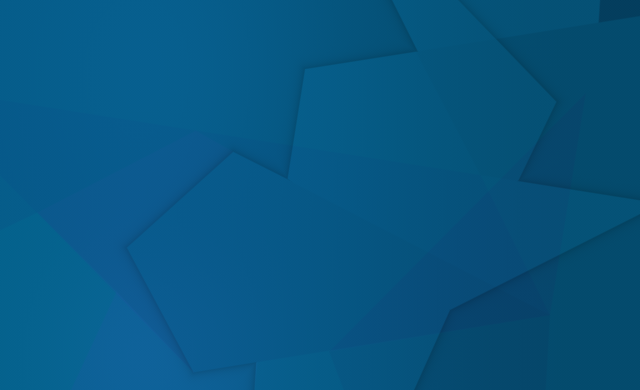
Give the GLSL for this background, as a Shadertoy shader.

```glsl
const float ASPECT = 1.641;
const vec3 LEFT_BLUE = vec3(0.020, 0.361, 0.538);
const vec3 RIGHT_BLUE = vec3(0.017, 0.294, 0.428);
const vec3 UPPER_GLOW = vec3(0.008, 0.014, 0.024);
const vec3 LOWER_GLOW = vec3(0.024, 0.016, 0.040);
const vec3 PANEL_LIFT = vec3(0.002, 0.028, 0.038);
const vec3 BAND_TINT = vec3(0.003, -0.013, -0.002);
const vec3 VIOLET_TINT = vec3(0.017, -0.004, 0.010);
const vec3 TEAL_TINT = vec3(-0.006, 0.020, 0.008);
const vec3 AZURE_TINT = vec3(0.014, 0.008, 0.026);
const vec3 INDIGO_TINT = vec3(0.010, -0.018, -0.004);
const vec3 DUSK_TINT = vec3(0.004, -0.017, -0.012);
const vec3 SHADE_TINT = vec3(0.000, -0.007, -0.010);
const vec3 CORNER_TINT = vec3(0.000, -0.052, -0.060);
const float SHADOW_DEPTH = 0.14;
const float SHADOW_WIDTH = 0.011;
const float DOT_COUNT = 156.0;
const float DOT_STRENGTH = 0.006;
const float TAU = 6.28319;

// Signed distance to a polygon; a repeated corner makes a quad or triangle
float polygon(vec2 p, vec2 corners[5]) {
    float nearest = 1e3;
    float side = 1.0;
    for (int i = 0; i < 5; i++) {
        vec2 a = corners[i];
        vec2 b = corners[(i + 4) % 5];
        vec2 edge = b - a;
        vec2 offset = p - a;
        float along = clamp(dot(offset, edge) / max(dot(edge, edge), 1e-6), 0.0, 1.0);
        vec2 gap = offset - edge * along;
        nearest = min(nearest, dot(gap, gap));
        bvec3 crossing = bvec3(p.y >= a.y, p.y < b.y, edge.x * offset.y > edge.y * offset.x);
        if (all(crossing) || all(not(crossing))) side = -side;
    }
    return side * sqrt(nearest);
}

float coverage(float distanceToEdge) {
    float pixel = 1.0 / iResolution.y;
    return 1.0 - smoothstep(-pixel, pixel, distanceToEdge);
}

float facet(vec2 p, vec2 corners[5]) {
    return coverage(polygon(p, corners));
}

float glow(vec2 p, vec2 center, float falloff) {
    return exp(-falloff * dot(p - center, p - center));
}

// Union of the raised sheets
float raisedPanels(vec2 p) {
    float upper = polygon(p, vec2[5](vec2(0.782, 0.823), vec2(1.272, 0.900),
        vec2(1.427, 0.739), vec2(1.154, 0.205), vec2(0.737, 0.541)));
    float lower = polygon(p, vec2[5](vec2(0.598, 0.611), vec2(0.325, 0.365),
        vec2(0.496, 0.045), vec2(1.154, 0.151), vec2(1.154, 0.330)));
    // Keep the lower sheet inside the slanted right-hand cut
    lower = max(lower, dot(p - vec2(1.154, 0.205), normalize(vec2(0.205, -0.092))));
    float strip = polygon(p, vec2[5](vec2(0.995, 1.020), vec2(1.156, 1.020),
        vec2(1.427, 0.739), vec2(1.329, 0.536), vec2(1.250, 0.510)));
    float wedge = polygon(p, vec2[5](vec2(1.695, 0.478), vec2(1.154, 0.205),
        vec2(1.000, 0.300), vec2(1.100, 0.572), vec2(1.100, 0.572)));
    float foot = polygon(p, vec2[5](vec2(1.154, 0.205), vec2(1.053, -0.020),
        vec2(0.651, -0.020), vec2(0.665, 0.200), vec2(0.665, 0.200)));
    return min(min(upper, lower), min(strip, min(wedge, foot)));
}

void mainImage(out vec4 fragColor, in vec2 fragCoord) {
    vec2 p = fragCoord / iResolution.xy * vec2(ASPECT, 1.0);

    // Broad gradient and soft glows
    vec3 color = mix(LEFT_BLUE, RIGHT_BLUE, smoothstep(0.30, 1.50, p.x));
    color += UPPER_GLOW * glow(p, vec2(0.45, 0.82), 7.0);
    color += LOWER_GLOW * glow(p, vec2(0.40, 0.08), 10.0);

    // Flat facets on the left
    color += VIOLET_TINT * facet(p, vec2[5](vec2(0.502, 0.665), vec2(0.096, 0.455),
        vec2(0.496, 0.045), vec2(0.325, 0.365), vec2(0.598, 0.611)));
    color += TEAL_TINT * facet(p, vec2[5](vec2(-0.020, 0.400), vec2(0.096, 0.455),
        vec2(0.299, 0.252), vec2(0.173, -0.020), vec2(-0.020, -0.020)));
    color += AZURE_TINT * facet(p, vec2[5](vec2(0.299, 0.252), vec2(0.496, 0.045),
        vec2(0.660, 0.071), vec2(0.651, -0.020), vec2(0.173, -0.020)));

    // Top right facets
    color += PANEL_LIFT * 0.8 * facet(p, vec2[5](vec2(1.156, 1.020), vec2(1.272, 0.900),
        vec2(1.535, 0.942), vec2(1.540, 1.020), vec2(1.540, 1.020)));
    color += CORNER_TINT * facet(p, vec2[5](vec2(1.540, 1.020), vec2(1.535, 0.942),
        vec2(1.680, 0.965), vec2(1.680, 1.020), vec2(1.680, 1.020)));

    // Raised sheets and their outer shadow
    float panels = raisedPanels(p);
    float inside = coverage(panels);
    float shadow = SHADOW_DEPTH * exp(-max(panels, 0.0) / SHADOW_WIDTH);
    color *= 1.0 - shadow * (1.0 - inside);
    color += PANEL_LIFT * inside * mix(0.25, 1.0, smoothstep(0.4, 0.95, p.x));

    // Translucent facets across the sheets
    color += BAND_TINT * facet(p, vec2[5](vec2(-0.020, 0.747), vec2(1.232, 0.551),
        vec2(1.410, 0.192), vec2(0.496, 0.045), vec2(-0.020, 0.571)));
    color += SHADE_TINT * facet(p, vec2[5](vec2(0.598, 0.611), vec2(0.325, 0.365),
        vec2(0.496, 0.045), vec2(1.410, 0.192), vec2(1.410, 0.192)));
    color += SHADE_TINT * facet(p, vec2[5](vec2(1.066, 0.868), vec2(1.272, 0.900),
        vec2(1.427, 0.739), vec2(1.329, 0.536), vec2(1.232, 0.551)));
    color += INDIGO_TINT * facet(p, vec2[5](vec2(1.502, 0.761), vec2(0.844, 0.098),
        vec2(1.410, 0.192), vec2(1.410, 0.192), vec2(1.410, 0.192)));
    color += DUSK_TINT * facet(p, vec2[5](vec2(0.844, 0.098), vec2(1.410, 0.192),
        vec2(1.398, -0.020), vec2(0.889, -0.020), vec2(0.889, -0.020)));

    // Faint halftone weave
    vec2 weave = sin(TAU * DOT_COUNT * p);
    color += DOT_STRENGTH * weave.x * weave.y;

    fragColor = vec4(clamp(color, 0.0, 1.0), 1.0);
}
```
